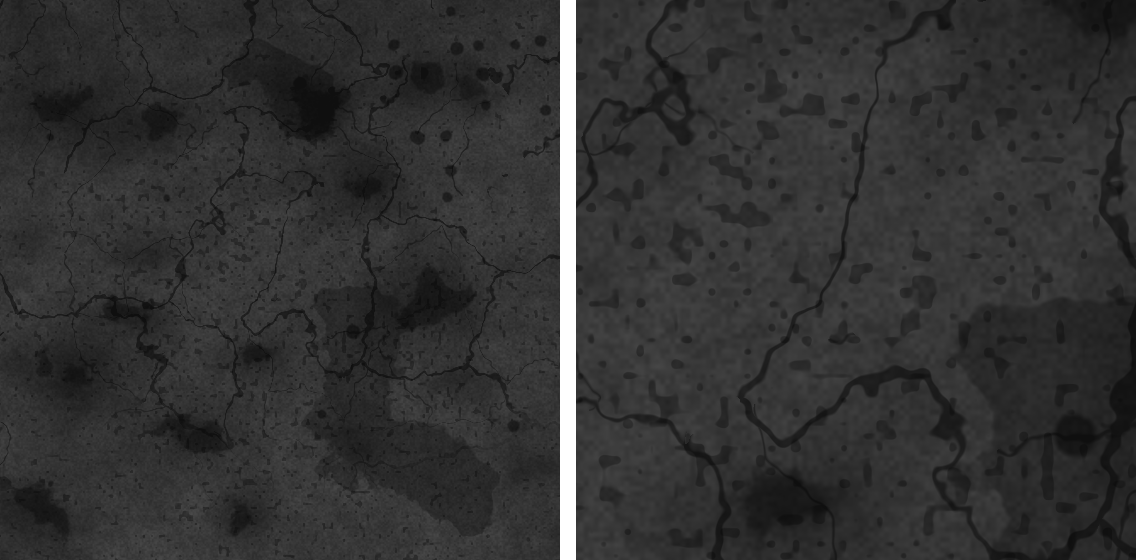
Left: the whole. Right: its middle third, enlarged.
Give the GLSL for this texture, as a three.js fragment shader.

```glsl
// Dark, weathered concrete: cloudy grey plaster with fine grain and pits, soft
// soot stains, ragged damp patches, round spots and a net of branching cracks.
// Cracks are borders of warped Voronoi cells; all the rest is layered noise.
varying vec2 vUv;

float hash(vec2 p) {
  vec3 q = fract(p.xyx * 0.1031);
  q += dot(q, q.yzx + 33.33);
  return fract((q.x + q.y) * q.z);
}

vec2 hash2(vec2 p) {
  return vec2(hash(p + 17.0), hash(p + 71.0));
}

float noise(vec2 p) {
  vec2 i = floor(p), f = fract(p);
  f = f * f * (3.0 - 2.0 * f);
  return mix(mix(hash(i), hash(i + vec2(1, 0)), f.x),
             mix(hash(i + vec2(0, 1)), hash(i + 1.0), f.x), f.y);
}

float fbm(vec2 p) {
  float sum = 0.0, amplitude = 0.5;
  for (int i = 0; i < 5; i++) {
    sum += amplitude * noise(p);
    p = mat2(1.6, 1.2, -1.2, 1.6) * p + 13.7;
    amplitude *= 0.5;
  }
  return sum;
}

// x: distance to the nearest cell border, y: random value of that border
vec2 cellBorder(vec2 p) {
  vec2 cell = floor(p), f = fract(p), home = vec2(0), toHome = vec2(0);
  float nearest = 8.0;
  for (int j = -1; j <= 1; j++)
    for (int i = -1; i <= 1; i++) {
      vec2 g = vec2(i, j), r = g + hash2(cell + g) - f;
      if (dot(r, r) < nearest) {
        nearest = dot(r, r);
        home = g;
        toHome = r;
      }
    }
  vec2 border = vec2(8.0, 0.0);
  for (int j = -2; j <= 2; j++)
    for (int i = -2; i <= 2; i++) {
      vec2 g = home + vec2(i, j), r = g + hash2(cell + g) - f, across = r - toHome;
      if (dot(across, across) > 0.0001) {
        float d = dot(0.5 * (r + toHome), normalize(across));
        if (d < border.x) border = vec2(d, hash(2.0 * cell + home + g + 5.0));
      }
    }
  return border;
}

// Only a share of the borders opens into a crack of uneven width
float cracks(vec2 uv, vec2 warp, float scale, float share, float width) {
  vec2 border = cellBorder(uv * scale + warp);
  float halfWidth = width * (0.35 + 0.9 * noise(uv * 22.0 + scale)) * (0.6 + border.y);
  float line = 1.0 - smoothstep(halfWidth - 0.0012, halfWidth + 0.0014, border.x / scale);
  return line * step(border.y, share);
}

float segment(vec2 p, vec2 a, vec2 b) {
  vec2 ab = b - a;
  return length(p - a - ab * clamp(dot(p - a, ab) / dot(ab, ab), 0.0, 1.0));
}

void main() {
  vec2 uv = vUv;
  float cloud = fbm(uv * 5.0) - 0.5, rough = fbm(uv * 26.0 + 9.0) - 0.5;
  vec2 warp = vec2(fbm(uv * 9.0 + 3.0), fbm(uv * 9.0 + 47.0)) - 0.5;

  // Plaster: clouds, faint level streaks, darker towards the top and the rim
  float tone = 0.222 + 0.07 * cloud + 0.07 * rough;
  tone += 0.014 * (noise(uv * vec2(9.0, 70.0)) - 0.5);
  tone -= 0.035 * smoothstep(0.65, 1.0, uv.y) + 0.02 * smoothstep(0.35, 0.55, abs(uv.x - 0.5));

  // Soft soot stains, some with a ragged black core
  for (int i = 0; i < 20; i++) {
    vec2 slot = vec2(mod(float(i), 5.0), floor(float(i) / 5.0));
    vec2 centre = (slot + 0.1 + 0.8 * hash2(slot + 31.0)) / vec2(5.0, 4.0);
    float strength = hash(slot + 83.0);
    float radius = mix(0.03, 0.085, strength * strength);
    float d = length((uv - centre) * vec2(0.8, 1.1) + 0.09 * warp) / radius;
    tone *= 1.0 - (0.15 + 0.3 * strength) * exp(-d * d * 0.9);
    float core = smoothstep(0.0, 0.25, 0.55 - d + 1.6 * rough);
    tone *= 1.0 - 0.35 * core * smoothstep(0.35, 0.6, strength);
  }

  // Damp patches with sharp, torn edges
  vec2 torn = uv + 0.13 * warp + 0.02 * rough;
  float reach = min(segment(torn, vec2(0.64, 0.42), vec2(0.65, 0.22)),
                    segment(torn, vec2(0.66, 0.22), vec2(0.84, 0.13)));
  reach = min(reach, segment(torn, vec2(0.44, 0.89), vec2(0.51, 0.85)));
  float patchField = 0.052 - reach + 0.2 * cloud + 0.05 * rough;
  tone *= 1.0 - 0.27 * smoothstep(-0.002, 0.006, patchField);

  // Round spots, crowded at the upper right
  vec2 spotGrid = uv * 18.0 + 0.25 * warp, spotCell = floor(spotGrid);
  float spotSize = 0.08 + 0.18 * hash(spotCell + 7.0);
  float spotDistance = length(fract(spotGrid) - 0.3 - 0.4 * hash2(spotCell)) + 0.18 * rough;
  float crowd = 0.03 + 0.5 * smoothstep(0.55, 0.8, uv.x) * smoothstep(0.66, 0.8, uv.y);
  float spot = 1.0 - smoothstep(spotSize - 0.04, spotSize + 0.05, spotDistance);
  tone *= 1.0 - 0.45 * spot * step(hash(spotCell + 53.0), crowd);

  // Wide cracks and a finer net, both fading out towards the bottom
  float region = smoothstep(0.08, 0.4, uv.y + 0.5 * cloud);
  float fineRegion = smoothstep(0.4, 0.55, noise(uv * 4.0 + 21.0));
  float wide = cracks(uv, 0.9 * warp, 4.6, 0.68, 0.0038);
  float fine = cracks(uv + 0.37, 1.3 * warp.yx, 8.5, 0.5, 0.0017);
  tone *= 1.0 - region * max(0.46 * wide, 0.38 * fine * fineRegion);

  // Pits and grain
  float pitting = 0.84 - 0.12 * smoothstep(0.6, 0.15, length(uv - vec2(0.5, 0.42)));
  tone *= 1.0 - 0.3 * smoothstep(pitting, pitting + 0.12, noise(uv * 140.0) + 0.3 * rough);
  tone *= 1.0 + 0.22 * (noise(uv * 330.0) - 0.5) + 0.14 * (noise(uv * 170.0 + 5.0) - 0.5);

  gl_FragColor = vec4(vec3(max(tone, 0.06)), 1.0);
}
```
